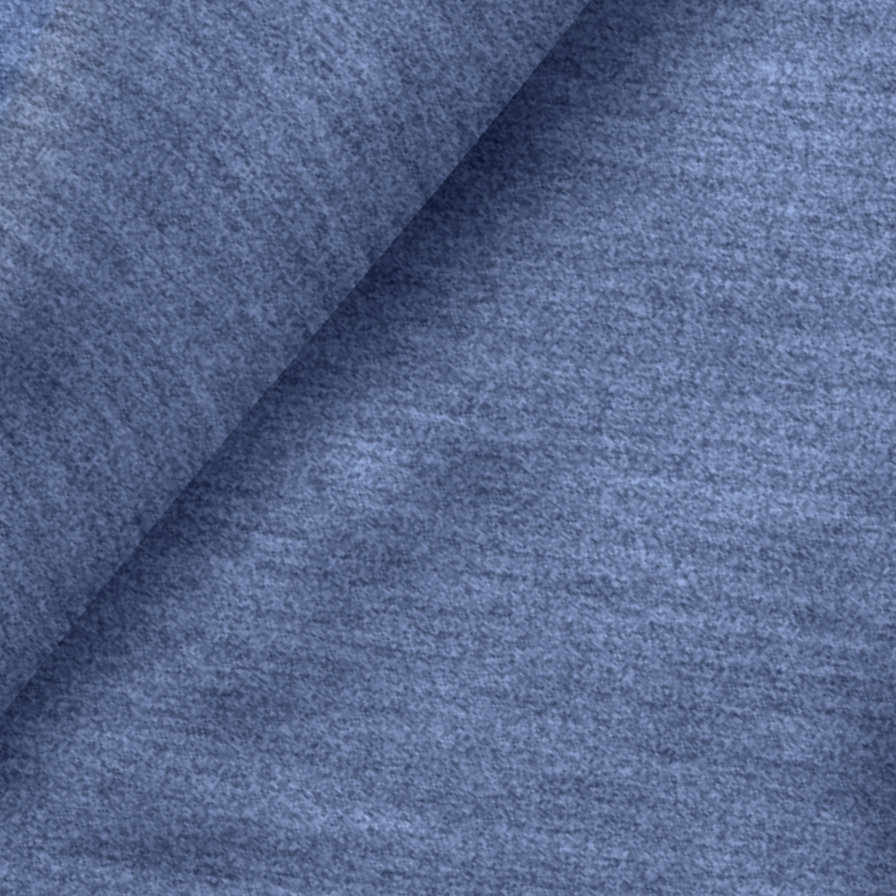
Give the GLSL for this texture, as a Shadertoy shader.

```glsl
#define SHADOW_COLOR vec3(0.12, 0.16, 0.275)
#define LIGHT_COLOR vec3(0.50, 0.575, 0.74)
#define FOLD_START vec2(0.0, 0.2)
#define FOLD_DIR vec2(0.6353, 0.7724)
#define THREAD_TILT 0.14
#define STREAK_AMOUNT 0.34
#define GRAIN_AMOUNT 0.72
#define MOTTLE_AMOUNT 0.17
#define PATCH_AMOUNT 1.45

float hash(vec2 cell) {
    vec3 q = fract(vec3(cell.xyx) * 0.1031);
    q += dot(q, q.yzx + 33.33);
    return fract((q.x + q.y) * q.z);
}

// Value noise centred on zero
float noise(vec2 p) {
    vec2 i = floor(p), f = fract(p);
    f = f * f * (3.0 - 2.0 * f);
    float low = mix(hash(i), hash(i + vec2(1, 0)), f.x);
    float high = mix(hash(i + vec2(0, 1)), hash(i + vec2(1, 1)), f.x);
    return mix(low, high, f.y) - 0.5;
}

float fbm(vec2 p) {
    float sum = 0.0, amplitude = 0.5;
    for (int i = 0; i < 3; i++) {
        sum += amplitude * noise(p);
        p = mat2(0.8, 0.6, -0.6, 0.8) * p * 2.03 + 17.0;
        amplitude *= 0.55;
    }
    return sum;
}

// Soft elliptical patch, turned by an angle
float patchAt(vec2 p, vec2 center, vec2 radius, float angle) {
    float c = cos(angle), s = sin(angle);
    vec2 q = mat2(c, -s, s, c) * (p - center) / radius;
    return exp(-dot(q, q));
}

// Long thin yarn streaks; thread = (along, across)
float streaks(vec2 thread) {
    return 0.22 * noise(thread * vec2(4.0, 60.0))
         + 0.50 * noise(thread * vec2(9.0, 150.0) + 31.0)
         + 0.60 * noise(thread * vec2(16.0, 250.0) + 73.0);
}

// Round pile loops, set diagonally to the yarns
float grain(vec2 thread) {
    vec2 loopCell = mat2(0.8, 0.6, -0.6, 0.8) * thread * vec2(0.85, 1.1);
    return 0.50 * noise(loopCell * 215.0 + 5.0) + 0.70 * noise(loopCell.yx * 330.0 + 47.0);
}

// Flat cloth with the shadow cast by the roll
float flatTone(vec2 p, float d, float t) {
    float reach = mix(0.13, 0.215, smoothstep(0.2, 1.05, t)) + 0.04 * fbm(p * 7.0);
    float shade = mix(0.10, 0.0, smoothstep(0.3, 0.9, t));
    float tone = 0.09 * patchAt(p, vec2(0.41, 0.49), vec2(0.11, 0.05), 0.7);
    tone -= 0.10 * patchAt(p, vec2(0.53, 0.48), vec2(0.08, 0.05), -0.2);
    tone -= 0.13 * patchAt(p, vec2(0.42, 0.38), vec2(0.12, 0.07), 0.6);
    tone -= 0.13 * patchAt(p, vec2(0.28, 0.21), vec2(0.14, 0.06), 0.3);
    tone -= 0.18 * patchAt(p, vec2(0.20, 0.06), vec2(0.15, 0.05), -0.1);
    tone += 0.09 * patchAt(p, vec2(0.36, 0.10), vec2(0.20, 0.025), -0.32);
    tone += 0.10 * patchAt(p, vec2(0.78, 0.42), vec2(0.18, 0.13), 0.4);
    tone += 0.10 * patchAt(p, vec2(0.90, 0.85), vec2(0.18, 0.22), 0.0);
    tone -= 0.07 * patchAt(p, vec2(0.90, 0.36), vec2(0.07, 0.04), 0.5);
    tone -= 0.22 * patchAt(p, vec2(1.02, 0.12), vec2(0.08, 0.14), 0.0);
    return PATCH_AMOUNT * tone + mix(shade, 0.70, smoothstep(-0.12 * reach, reach, d));
}

// Rolled cloth, turning dark toward its underside
float rollTone(vec2 p, float d) {
    float tone = -0.20 * patchAt(p, vec2(0.03, 0.59), vec2(0.13, 0.08), 0.7);
    tone -= 0.07 * patchAt(p, vec2(0.17, 0.79), vec2(0.10, 0.15), -0.5);
    tone += 0.06 * patchAt(p, vec2(0.36, 0.90), vec2(0.09, 0.16), -0.6);
    tone += 0.08 * patchAt(p, vec2(0.03, 0.86), vec2(0.05, 0.20), -0.33);
    float curve = mix(0.33, 0.46, smoothstep(0.0, 0.06, -d));
    return PATCH_AMOUNT * tone + curve + 0.19 * smoothstep(0.04, 0.20, -d);
}

void mainImage(out vec4 fragColor, in vec2 fragCoord) {
    vec2 p = fragCoord / iResolution.xy;
    float pixel = 1.0 / iResolution.y;

    // Distance from the fold line and position along it
    vec2 fromStart = p - FOLD_START;
    float d = dot(fromStart, vec2(FOLD_DIR.y, -FOLD_DIR.x));
    d += 0.003 * sin(9.0 * p.x);
    float t = dot(fromStart, FOLD_DIR);
    float onRoll = 1.0 - smoothstep(-pixel, pixel, d);

    // Threads run straight on the flat cloth and bend around the roll
    float across = p.y + THREAD_TILT * p.x;
    vec2 flatThread = vec2(p.x, across);
    vec2 rollThread = vec2(d, across + d + 0.94 * d * d) + 3.0;

    float tone = mix(flatTone(p, d, t), rollTone(p, d), onRoll);
    float streak = mix(streaks(flatThread), streaks(rollThread), onRoll);
    float loops = grain(p + 2.0);
    float textureGain = 0.45 + 0.75 * clamp(tone, 0.0, 1.0);
    tone += MOTTLE_AMOUNT * fbm(p * 6.0 + 9.0);
    tone += textureGain * (STREAK_AMOUNT * streak + GRAIN_AMOUNT * loops);

    // Sheen greys the crest; a brighter layer lies behind it
    vec3 color = mix(SHADOW_COLOR, LIGHT_COLOR, tone);
    float crest = onRoll * patchAt(p, vec2(0.03, 0.88), vec2(0.06, 0.22), -0.33);
    color += crest * vec3(0.01, 0.0, -0.025);
    float behind = smoothstep(-0.02, 0.02, p.y - 0.86 - 2.1 * p.x);
    color += behind * vec3(-0.01, 0.01, 0.04);

    fragColor = vec4(clamp(color, 0.0, 1.0), 1.0);
}
```
